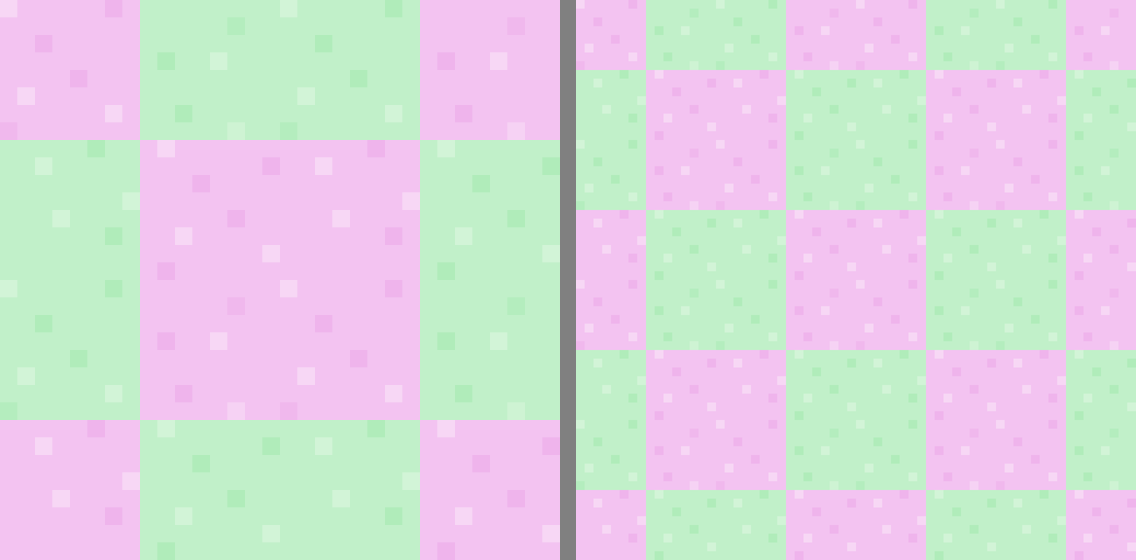
Left: one tile. Right: repeated 2 by 2.
Give the GLSL for this pattern, as a WebGL 1 fragment shader.

```glsl
precision highp float;
// Pastel checkerboard of pink and green squares, each sprinkled with small light and dark cells.

uniform vec2 u_resolution;

const float TILES = 2.0;               // checker squares across the canvas
const float CELLS = 16.0;              // cells across one square
const vec2 BLOCK = vec2(4.0, 2.0);     // cells in one block, at most one fleck each
const float FAINT = 0.75;              // strength of the paler flecks
const int SAMPLES = 3;                 // antialiasing samples per axis

const vec3 PINK = vec3(0.951, 0.765, 0.945);
const vec3 PINK_LIGHT = vec3(0.970, 0.845, 0.961);
const vec3 PINK_DARK = vec3(0.937, 0.705, 0.925);
const vec3 GREEN = vec3(0.757, 0.941, 0.788);
const vec3 GREEN_LIGHT = vec3(0.824, 0.957, 0.843);
const vec3 GREEN_DARK = vec3(0.690, 0.925, 0.729);

// Position of the fleck inside its block, staggered by column and row
vec2 fleckOffset(vec2 block) {
  float stagger = mod(2.0 * (block.x + block.y), 3.0) - 1.0;
  float lean = 2.0 - step(3.5, block.y);
  float drop = mod(floor(0.5 * (block.x + 1.0 - 0.55 * block.y)), 2.0);
  return vec2(lean + stagger, drop);
}

// Signed fleck strength of a cell: positive is light, negative is dark, zero is plain
float fleck(vec2 cell) {
  vec2 block = floor(cell / BLOCK);
  vec2 miss = abs(cell - block * BLOCK - fleckOffset(block));
  float hit = step(max(miss.x, miss.y), 0.5);
  float filled = step(1.5, mod(block.x + 3.0 * block.y + 3.0, 7.0));
  float tone = 1.0 - 2.0 * mod(block.x + block.y, 2.0);
  float faintRow = step(abs(mod(cell.y, 6.0) - 3.0), 0.5) * step(8.5, cell.y);
  return hit * filled * tone * mix(1.0, FAINT, faintRow);
}

vec3 pattern(vec2 uv) {
  // Half-square shift centres a pink square; rows run downwards
  vec2 p = vec2(uv.x, 1.0 - uv.y) * TILES + 0.5;
  vec2 tile = floor(p);
  float green = mod(tile.x + tile.y, 2.0);
  float f = fleck(floor(fract(p) * CELLS));

  vec3 base = mix(PINK, GREEN, green);
  vec3 light = mix(PINK_LIGHT, GREEN_LIGHT, green);
  vec3 dark = mix(PINK_DARK, GREEN_DARK, green);
  return mix(base, f > 0.0 ? light : dark, abs(f));
}

void main() {
  // Average a small grid of samples to smooth the edges
  vec3 sum = vec3(0.0);
  for (int j = 0; j < SAMPLES; j++) {
    for (int i = 0; i < SAMPLES; i++) {
      vec2 jitter = (vec2(float(i), float(j)) + 0.5) / float(SAMPLES) - 0.5;
      sum += pattern((gl_FragCoord.xy + jitter) / u_resolution);
    }
  }
  gl_FragColor = vec4(sum / float(SAMPLES * SAMPLES), 1.0);
}
```
